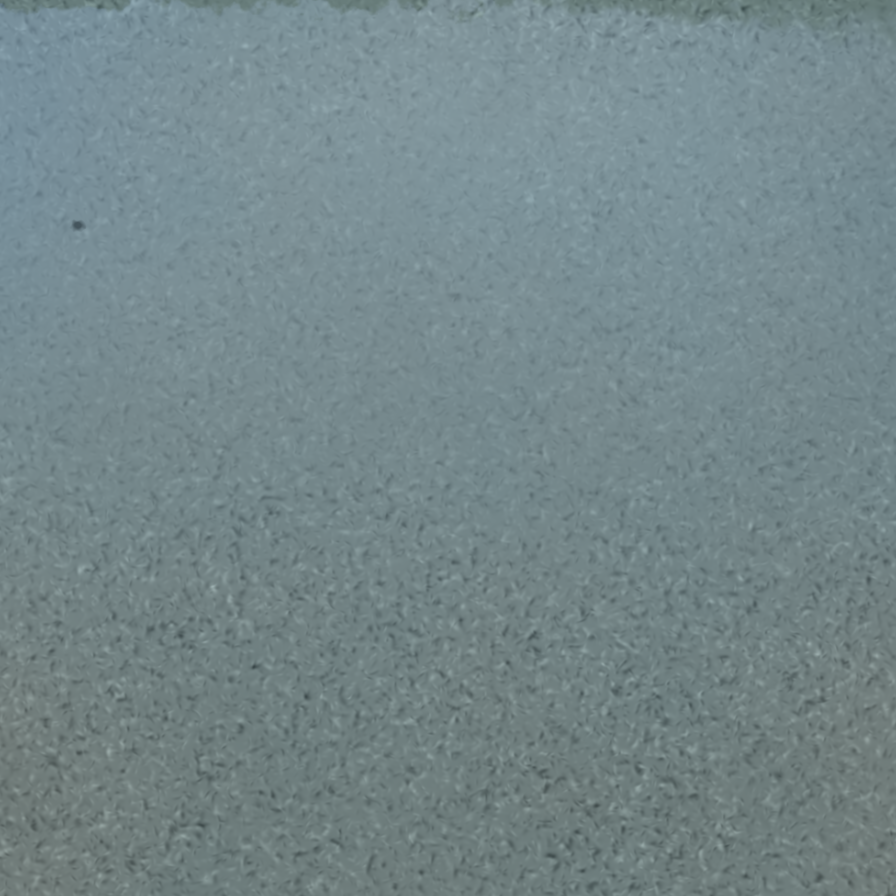
A Shadertoy shader for this texture:

```glsl
// Weathered blue-grey asphalt: blunt flecks, stronger below, with a thin mossy upper rim.
#define TOP_COLOR vec3(0.483, 0.566, 0.592)
#define BOTTOM_COLOR vec3(0.428, 0.489, 0.487)
#define MOSS_COLOR vec3(0.36, 0.44, 0.41)
#define WARM_TINT vec3(0.012, -0.004, -0.012)
#define COOL_TINT vec3(-0.016, -0.005, 0.016)
#define FLECK_CELLS 84.0
#define FINE_CELLS 128.0
#define GRAIN_TOP 0.058
#define GRAIN_BOTTOM 0.125
#define SPECK_CENTER vec2(0.088, 0.748)
#define SPECK_RADIUS 0.0075

float hash(vec2 p) {
    vec3 q = fract(vec3(p.xyx) * 0.1031);
    q += dot(q, q.yzx + 33.33);
    return fract((q.x + q.y) * q.z);
}

float valueNoise(vec2 p) {
    vec2 cell = floor(p), f = fract(p);
    f = f * f * (3.0 - 2.0 * f);
    float low = mix(hash(cell), hash(cell + vec2(1, 0)), f.x);
    float high = mix(hash(cell + vec2(0, 1)), hash(cell + vec2(1, 1)), f.x);
    return mix(low, high, f.y);
}

float fbm(vec2 p) {
    float sum = 0.0, weight = 0.5;
    for (int i = 0; i < 4; i++) {
        sum += weight * valueNoise(p);
        p = p * 2.03 + 17.0;
        weight *= 0.5;
    }
    return sum / 0.9375;
}

// Signed sum of soft, blunt strokes, one per jittered cell.
// Each stroke has a fainter flank of opposite sign, which keeps the mean level.
float flecks(vec2 p, float seed) {
    vec2 cell = floor(p);
    float sum = 0.0;
    for (int y = -1; y <= 1; y++)
    for (int x = -1; x <= 1; x++) {
        vec2 id = cell + vec2(x, y);
        vec2 key = id + seed;
        vec2 d = p - id - vec2(hash(key), hash(key + 51.7));
        float angle = 3.1416 * hash(key + 113.1);
        vec2 along = vec2(cos(angle), sin(angle));
        float len = mix(0.22, 0.36, hash(key + 171.3));
        vec2 q = vec2(dot(d, along) / len, dot(d, vec2(-along.y, along.x)) / 0.20);
        float strength = 2.0 * hash(key + 229.9) - 1.0;
        strength *= strength < 0.0 ? 1.2 : 0.95;
        float flank = q.y - 1.3;
        sum += strength * (exp(-0.5 * dot(q, q))
             - 0.45 * exp(-0.5 * (q.x * q.x + flank * flank)));
    }
    return sum;
}

// Broad light falloff and colour drift.
vec3 baseColor(vec2 uv) {
    vec3 color = mix(BOTTOM_COLOR, TOP_COLOR, smoothstep(0.05, 0.85, uv.y));
    vec2 glow = (uv - vec2(0.52, 0.87)) / vec2(0.28, 0.13);
    color += 0.024 * exp(-dot(glow, glow));
    color -= 0.028 * smoothstep(0.72, 1.05, uv.x) * smoothstep(0.2, 0.8, uv.y);
    color += COOL_TINT * smoothstep(0.3, 0.0, uv.x) * smoothstep(0.45, 0.9, uv.y);
    float sides = smoothstep(0.25, 0.5, abs(uv.x - 0.5));
    color += WARM_TINT * sides * smoothstep(0.5, 0.15, uv.y);
    color += 0.018 * (fbm(uv * 9.0 + 4.0) - 0.5);
    return color + WARM_TINT * (fbm(uv * 9.0 + 31.0) - 0.5);
}

void mainImage(out vec4 fragColor, in vec2 fragCoord) {
    vec2 uv = fragCoord / iResolution.xy;
    vec3 color = baseColor(uv);

    // Thin, broken moss along the rim, deeper at the right
    float depth = 0.007 + 0.011 * smoothstep(0.58, 0.68, uv.x)
                + 0.018 * smoothstep(0.78, 0.95, uv.x);
    float rim = 1.0 - uv.y;
    float ragged = rim + 0.05 * (fbm(uv * 45.0) - 0.5);
    float moss = 1.0 - smoothstep(0.0, 1.6 * depth, ragged);
    color = mix(color, MOSS_COLOR, 0.62 * moss);

    // Grain grows stronger toward the bottom, in patches
    float contrast = mix(GRAIN_BOTTOM, GRAIN_TOP, smoothstep(0.28, 0.58, uv.y));
    contrast *= 0.55 + 0.9 * fbm(uv * 14.0 + 73.0);
    contrast += 0.06 * smoothstep(0.09, 0.0, rim) * smoothstep(0.35, 0.6, fbm(uv * 8.0 + 9.0));
    vec2 warp = 0.006 * vec2(valueNoise(uv * 80.0), valueNoise(uv * 80.0 + 40.0));
    float grain = flecks((uv + warp) * FLECK_CELLS, 7.0)
                + 0.65 * flecks((uv - warp) * FINE_CELLS, 311.0);
    color += contrast * grain * vec3(0.94, 1.0, 0.98);

    // Lone dark pebble
    vec2 offset = uv - SPECK_CENTER;
    float edge = length(offset * vec2(0.9, 1.1)) + 0.004 * (valueNoise(uv * 220.0) - 0.5);
    float speck = 1.0 - smoothstep(0.4 * SPECK_RADIUS, 1.15 * SPECK_RADIUS, edge);
    color = mix(color, vec3(0.22, 0.28, 0.31), 0.8 * speck);

    fragColor = vec4(clamp(color, 0.0, 1.0), 1.0);
}
```
